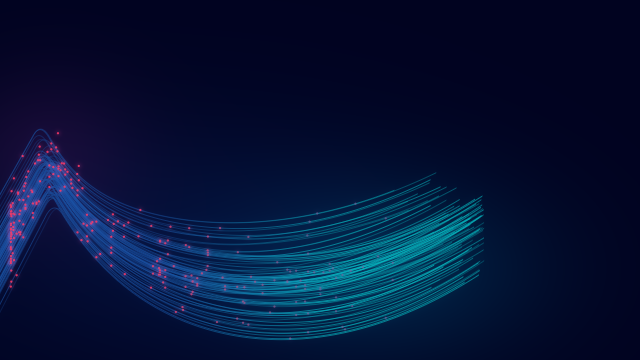
Give the GLSL for this background, as a Shadertoy shader.

```glsl
const int STRANDS = 84;
const int DOTS_PER_STRAND = 3;
const float LINE_HALF_WIDTH = 0.0013;
const float DOT_RADIUS = 0.0030;
const float HALO_GAIN = 0.006;
const float HALO_SIZE = 0.016;
const float CREST_BLEND = 0.09;
const float TAU = 6.28319;

const vec3 NIGHT = vec3(0.002, 0.010, 0.125);
const vec3 TEAL_GLOW = vec3(0.000, 0.110, 0.120);
const vec3 BLUE_GLOW = vec3(0.010, 0.045, 0.090);
const vec3 PINK_GLOW = vec3(0.085, 0.020, 0.060);
const vec3 BLUE_LINE = vec3(0.090, 0.290, 0.590);
const vec3 TEAL_LINE = vec3(0.020, 0.720, 0.750);
const vec3 DOT_NEAR = vec3(1.000, 0.220, 0.400);
const vec3 DOT_FAR = vec3(0.480, 0.380, 0.620);

float hash(float n) {
    return fract(sin(n * 127.1 + 3.7) * 43758.5);
}

float smoothMin(float a, float b, float k) {
    float h = max(k - abs(a - b), 0.0) / k;
    return min(a, b) - 0.25 * h * h * k;
}

float glow(vec2 p, vec2 centre, vec2 size) {
    vec2 q = (p - centre) / size;
    return exp(-dot(q, q));
}

// Valley: a parabola plus a steep exponential wall on its left
float valley(float x, vec2 low, float curve, float wall, float reach) {
    float u = x - low.x;
    return low.y + curve * u * u + wall * exp((0.25 - x) / reach);
}

// Height of a strand; lane runs from 0 (upper) to 1 (lower)
float strandHeight(float x, float lane, float leftLane, float phase) {
    float sway = 0.16 * lane * (1.0 - lane) * sin(4.5 * x + phase);
    float upper = valley(x, vec2(0.637, 0.391), 0.428, 0.038, 0.093);
    float lower = valley(x, vec2(0.764, 0.049), 0.570, 0.097, 0.162);
    float right = mix(upper, lower, lane + sway);
    float left = mix(0.50, 0.11, leftLane) + mix(1.75, 1.95, leftLane) * x;
    return smoothMin(left, right, CREST_BLEND);
}

vec3 background(vec2 p) {
    vec3 col = NIGHT;
    col += TEAL_GLOW * glow(p, vec2(1.08, 0.25), vec2(0.42, 0.25));
    col += BLUE_GLOW * glow(p, vec2(0.50, 0.33), vec2(0.65, 0.36));
    col += PINK_GLOW * glow(p, vec2(0.13, 0.57), vec2(0.25, 0.23));
    return col;
}

void mainImage(out vec4 fragColor, in vec2 fragCoord) {
    vec2 p = fragCoord / iResolution.y;
    float pixel = 1.0 / iResolution.y;
    vec3 col = background(p);
    vec3 lineColor = mix(BLUE_LINE, TEAL_LINE, smoothstep(0.40, 1.02, p.x));
    float dotCover = 0.0;
    float dotHalo = 0.0;

    for (int i = 0; i < STRANDS; i++) {
        float id = float(i);
        float seed = hash(id);
        float phase = TAU * hash(id + 100.3);

        // Lanes gather in the middle and thin out at the rims
        float t = (id + seed) / float(STRANDS);
        float lane = pow(clamp(t + 0.09 * sin(TAU * t), 0.0, 1.0), 0.85);
        float leftLane = mix(lane, hash(id + 200.7), 0.45);

        // Strand line and its soft halo
        float y = strandHeight(p.x, lane, leftLane, phase);
        float slope = (strandHeight(p.x + 0.002, lane, leftLane, phase) - y) / 0.002;
        float d = abs(p.y - y) / sqrt(1.0 + slope * slope);
        float tip = mix(1.21, 1.345, smoothstep(0.0, 0.5, lane)) - 0.15 * seed * seed;
        float ended = clamp((tip - p.x) / pixel + 0.5, 0.0, 1.0);
        float cover = clamp((LINE_HALF_WIDTH - d) / pixel + 0.5, 0.0, 1.0);
        float strength = mix(0.30, 0.75, hash(id + 300.1));
        col += lineColor * HALO_GAIN * ended * exp(-d * d / (HALO_SIZE * HALO_SIZE));
        col = mix(col, lineColor, cover * strength * ended);

        // Dots crowd the crest and grow rare to the right
        for (int j = 0; j < DOTS_PER_STRAND; j++) {
            float dotSeed = id * 3.0 + float(j) + 400.9;
            float x = 0.03 + 1.1 * pow(hash(dotSeed), 2.3);
            if (abs(p.x - x) > 0.03) continue;
            float crest = exp(-pow((x - 0.14) / 0.09, 2.0));
            float lift = 0.07 * crest * hash(dotSeed + 500.0);
            float dotY = strandHeight(x, lane, leftLane, phase) + lift;
            float r = length(p - vec2(x, dotY));
            dotCover = max(dotCover, clamp((DOT_RADIUS - r) / pixel + 0.5, 0.0, 1.0));
            dotHalo += exp(-r * r / 0.00008);
        }
    }

    // Dots fade into the strands toward the right
    float far = smoothstep(0.30, 0.95, p.x);
    vec3 dotColor = mix(DOT_NEAR, DOT_FAR, far);
    col += dotColor * min(dotHalo, 2.0) * mix(0.11, 0.04, far);
    col = mix(col, dotColor, dotCover * mix(0.85, 0.6, far));

    fragColor = vec4(clamp(col, 0.0, 1.0), 1.0);
}
```
